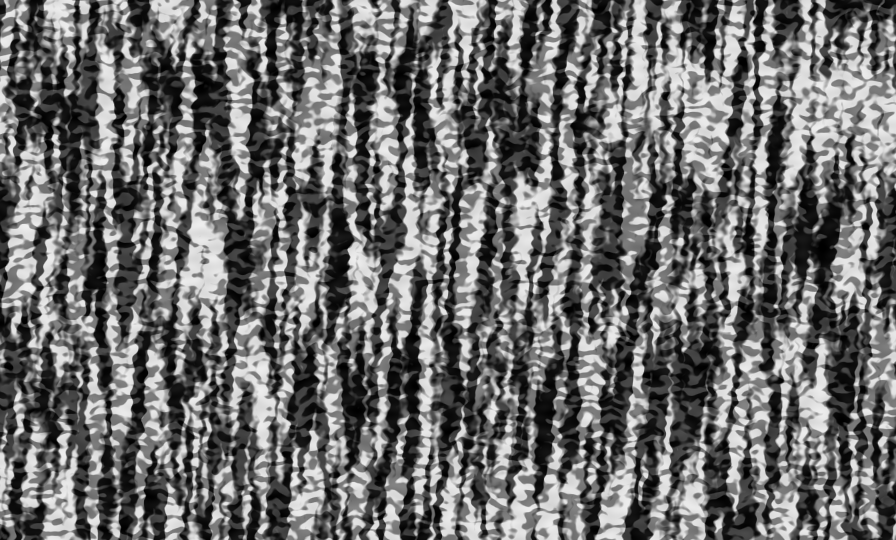
A Shadertoy shader for this texture:

```glsl
const vec2 RIDGE_FREQ = vec2(74.0, 6.5);
const vec2 SPLIT_FREQ = vec2(125.0, 22.0);
const vec2 BAND_FREQ = vec2(48.0, 5.0);
const vec2 FLAKE_FREQ = vec2(66.0, 118.0);
const vec2 CHIP_FREQ = vec2(120.0, 150.0);
const vec2 SWAY_FREQ = vec2(6.0, 9.0);
const float LEAN = 0.05;
const float SWAY = 0.007;
const float JAG = 0.007;
const float EDGE = 0.15;
const float SHADE = 0.09;
const float BLACK = 0.045;
const float DARK = 0.26;
const float MID = 0.47;
const float BRIGHT = 0.88;

// Integer hash mapped to a unit gradient
vec2 gradient(ivec2 cell, uint seed) {
    uint h = uint(cell.x) * 1597334677u ^ uint(cell.y) * 3812015801u;
    h = (h ^ seed * 2654435769u) * 747796405u + 2891336453u;
    h = ((h >> ((h >> 28u) + 4u)) ^ h) * 277803737u;
    h = (h >> 22u) ^ h;
    float angle = float(h & 65535u) / 65536.0 * 6.28319;
    return vec2(cos(angle), sin(angle));
}

float noise(vec2 p, uint seed) {
    ivec2 cell = ivec2(floor(p));
    vec2 f = fract(p);
    vec2 u = f * f * f * (f * (f * 6.0 - 15.0) + 10.0);
    float total = 0.0;
    for (int k = 0; k < 4; k++) {
        ivec2 corner = ivec2(k & 1, k >> 1);
        vec2 weight = mix(1.0 - u, u, vec2(corner));
        total += weight.x * weight.y
               * dot(gradient(cell + corner, seed), f - vec2(corner));
    }
    return total;
}

// Soft threshold at zero, never narrower than a pixel
float softStep(float v) {
    float width = max(EDGE, 0.7 * fwidth(v));
    return smoothstep(-width, width, v);
}

void mainImage(out vec4 fragColor, in vec2 fragCoord) {
    vec2 p = fragCoord / iResolution.x + 0.37;

    // Leaning, swaying grain direction with chipped edges
    vec2 q = p;
    q.x += SWAY * noise(p * SWAY_FREQ, 1u) - LEAN * p.y;
    vec2 chipped = q;
    chipped.x += JAG * noise(p * FLAKE_FREQ * 0.8, 2u);

    // Long upright ridges, split into thinner strands
    float ridge = noise(chipped * RIDGE_FREQ, 3u)
                + 0.5 * noise(chipped * SPLIT_FREQ, 4u)
                + 0.14 * noise(p * CHIP_FREQ, 5u);

    // Small flat flakes, biased by broad upright bands
    vec2 tilted = p + vec2(0.0, 0.008 * noise(p * vec2(45.0, 30.0), 6u));
    float flake = noise(tilted * FLAKE_FREQ, 7u)
                + 0.35 * noise(tilted * CHIP_FREQ, 8u)
                + 0.55 * noise(q * BAND_FREQ, 9u)
                + 0.25 * ridge;

    // Two tones on the shaded side, two on the lit side
    float lit = softStep(ridge);
    float raised = softStep(flake);
    float tone = mix(mix(BLACK, DARK, raised), mix(MID, BRIGHT, raised), lit);
    tone += SHADE * noise(p * FLAKE_FREQ * 0.7, 10u);

    fragColor = vec4(vec3(clamp(tone, 0.0, 1.0)), 1.0);
}
```
